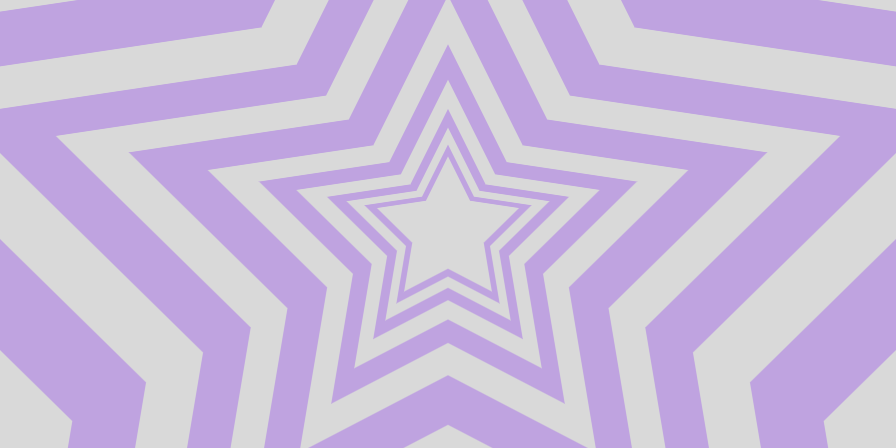
Reproduce this background procedurally as a WebGL 1 fragment shader.

```glsl
precision highp float;

uniform vec2 u_resolution;

const vec3 LIGHT_GRAY = vec3(0.85);
const vec3 LILAC = vec3(0.75, 0.64, 0.88);

const float PI = 3.14159265;
const float SECTOR = PI / 5.0;       // half the angle between two tips
const float NOTCH_RATIO = 0.503;     // notch radius over tip radius
const float CENTER_DROP = 0.0955;    // centers the star's bounding box
const float EDGE_SOFTNESS = 0.7;     // in pixels

// Inner and outer tip radius of each ring, in canvas heights
const vec2 RING_1 = vec2(0.1667, 0.196);
const vec2 RING_2 = vec2(0.238, 0.284);
const vec2 RING_3 = vec2(0.356, 0.4435);
const vec2 RING_4 = vec2(0.564, 0.749);
const vec2 RING_5 = vec2(0.9205, 1.143);
const vec2 RING_6 = vec2(1.409, 1.753);

// Normal of a star edge running from the tip (1, 0) to the notch
vec2 edgeNormal() {
  vec2 notch = NOTCH_RATIO * vec2(cos(SECTOR), sin(SECTOR));
  return vec2(notch.y, 1.0 - notch.x);
}

// Tip radius of the origin-centered star whose outline passes through p
float starRadius(vec2 p) {
  float angle = abs(mod(atan(p.x, p.y) + SECTOR, 2.0 * SECTOR) - SECTOR);
  vec2 folded = length(p) * vec2(cos(angle), sin(angle));
  vec2 normal = edgeNormal();
  return dot(folded, normal) / normal.x;
}

// Same, with the star's center sinking in proportion to its size
float nestedStarRadius(vec2 p) {
  float radius = 0.1;
  for (int i = 0; i < 8; i++) {
    radius = starRadius(p + vec2(0.0, CENTER_DROP * radius));
  }
  return radius;
}

float ringMask(float radius, vec2 ring, float blur) {
  return smoothstep(ring.x - blur, ring.x + blur, radius)
       - smoothstep(ring.y - blur, ring.y + blur, radius);
}

void main() {
  vec2 p = (gl_FragCoord.xy - 0.5 * u_resolution) / u_resolution.y;
  float radius = nestedStarRadius(p);

  // Convert the pixel blur from distance to tip radius
  vec2 normal = edgeNormal();
  float blur = EDGE_SOFTNESS / u_resolution.y * length(normal) / normal.x;

  float rings = ringMask(radius, RING_1, blur)
              + ringMask(radius, RING_2, blur)
              + ringMask(radius, RING_3, blur)
              + ringMask(radius, RING_4, blur)
              + ringMask(radius, RING_5, blur)
              + ringMask(radius, RING_6, blur);

  gl_FragColor = vec4(mix(LIGHT_GRAY, LILAC, rings), 1.0);
}
```
